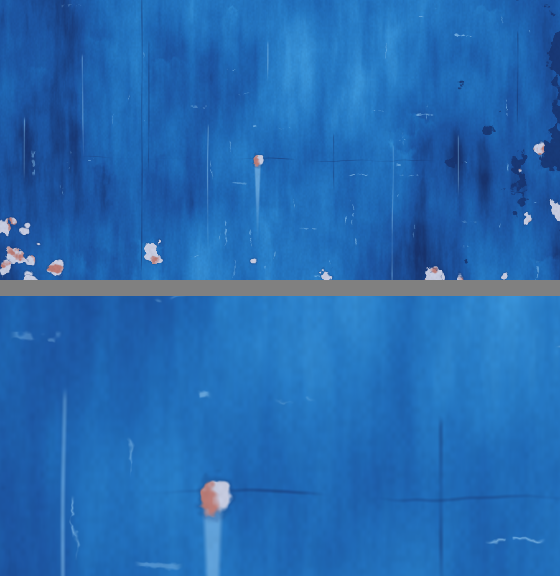
Top: the whole. Bottom: its middle third, enlarged.
Give the GLSL for this texture, as a Shadertoy shader.

```glsl
// Weathered blue painted board: brushed tones, drips, scratches, navy wear and chalky chips.

// Paint colours, dark to bright
const vec3 NAVY  = vec3(0.09, 0.20, 0.43);
const vec3 DEEP  = vec3(0.11, 0.33, 0.63);
const vec3 MID   = vec3(0.12, 0.41, 0.71);
const vec3 LIGHT = vec3(0.15, 0.48, 0.77);
const vec3 SKY   = vec3(0.22, 0.57, 0.84);
const vec3 PALE  = vec3(0.50, 0.72, 0.90);
const vec3 CHALK = vec3(0.77, 0.79, 0.87);
const vec3 ROSE  = vec3(0.72, 0.48, 0.46);

// Amounts and sizes, in canvas heights
const int   DRAGS = 26;
const int   LINES = 10;
const int   FLECKS = 60;
const int   CHIPS = 24;
const int   CORNER_CHIPS = 9;
const float EDGE = 0.003;
const vec2  SCUFF = vec2(0.92, 0.43);

float hash(vec2 p) {
    return fract(sin(dot(p, vec2(127.1, 311.7))) * 43758.5453);
}

float rnd(int i, float channel) {
    return hash(vec2(float(i) + 0.5, channel));
}

float noise(vec2 p) {
    vec2 i = floor(p), f = fract(p);
    f = f * f * (3.0 - 2.0 * f);
    return mix(mix(hash(i), hash(i + vec2(1, 0)), f.x),
               mix(hash(i + vec2(0, 1)), hash(i + vec2(1, 1)), f.x), f.y);
}

// Fractal noise with mean 0 and a spread of about 1
float fbm(vec2 p) {
    float sum = 0.0, amp = 4.0;
    for (int i = 0; i < 4; i++) {
        sum += amp * (noise(p) - 0.5);
        p = p * 2.03 + 17.3;
        amp *= 0.5;
    }
    return sum;
}

// 1 inside the given half width, fading over the edge
float band(float d, float halfWidth, float soft) {
    return 1.0 - smoothstep(halfWidth - soft, halfWidth + soft, abs(d));
}

vec3 paintRamp(float t) {
    vec3 col = mix(NAVY, DEEP, clamp((t + 2.3) / 1.2, 0.0, 1.0));
    col = mix(col, MID, clamp(t + 1.0, 0.0, 1.0));
    col = mix(col, LIGHT, clamp(t, 0.0, 1.0));
    return mix(col, SKY, clamp(t - 1.0, 0.0, 1.4));
}

// Cloudy, vertically brushed lightness
float brushedTone(vec2 p) {
    vec2 warped = p + 0.015 * vec2(fbm(p * 4.0), fbm(p * 4.0 + 19.0));
    float centre = exp(-pow(abs(p.x - 0.95) / 0.6, 2.0));
    float t = 1.3 * (centre - 0.53);
    t += 0.58 * fbm(warped * vec2(4.5, 2.8) + 3.0);
    t += 0.25 * fbm(p * vec2(22.0, 2.5) + 40.0);
    t += 0.10 * fbm(p * vec2(70.0, 12.0));

    // Dragged paint: ragged top edge, fading downwards
    float ragged = 0.010 * fbm(p * vec2(40.0, 22.0) + 7.0);
    for (int i = 0; i < DRAGS; i++) {
        vec2 q = p - vec2(2.0 * rnd(i, 1.0), rnd(i, 2.0) + 0.05);
        float halfWidth = 0.03 + 0.07 * rnd(i, 3.0);
        float reach = 0.05 + 0.22 * pow(rnd(i, 4.0), 2.0);
        float drop = ragged - q.y;
        float side = 1.0 - smoothstep(0.35 * halfWidth, halfWidth, abs(q.x + ragged));
        float m = smoothstep(-0.006, 0.014, drop) * exp(-max(drop, 0.0) / reach) * side;
        t += m * mix(-0.7, 1.1, rnd(i, 5.0));
    }
    return t;
}

void addLines(inout vec3 col, vec2 p) {
    // Long vertical drips and grooves; every third is dark
    for (int i = 0; i < LINES; i++) {
        float x = 2.0 * fract(0.254 + 0.2236 * float(i));
        float top = i == 0 ? 1.1 : 1.05 - 0.6 * rnd(i, 11.0);
        float bottom = i == 0 ? 0.0 : top - 0.15 - 0.4 * rnd(i, 12.0);
        float sway = 0.006 * (noise(vec2(p.y * 5.0, float(i))) - 0.5);
        float m = band(p.x - x - sway, 0.0022, 0.0022);
        m *= smoothstep(bottom, bottom + 0.08, p.y) * (1.0 - smoothstep(top - 0.02, top, p.y));
        m *= 0.25 + 0.75 * noise(vec2(p.y * 14.0, float(i) + 30.0));
        col = mix(col, i % 3 == 0 ? NAVY : PALE, 0.6 * m);
    }
    // Thin horizontal crease and the drip below the scuff
    float crease = band(p.y - SCUFF.y - 0.005 * fbm(vec2(p.x * 6.0, 2.0)), 0.0018, 0.002);
    crease *= band(p.x - SCUFF.x, 0.65, 0.1) * smoothstep(0.35, 0.8, noise(p * vec2(12.0, 1.0)));
    col = mix(col, NAVY, 0.5 * crease);
    float fall = SCUFF.y - p.y;
    float drip = band(p.x - SCUFF.x, 0.012 * exp(-5.0 * max(fall, 0.0)), 0.004);
    drip *= smoothstep(0.0, 0.02, fall) * (1.0 - smoothstep(0.08, 0.32, fall));
    col = mix(col, PALE, 0.65 * drip);
}

// Short broken marks, upright or level
void addFlecks(inout vec3 col, vec2 p) {
    float broken = smoothstep(0.35, 0.65, noise(p * vec2(110.0, 90.0)));
    float ragged = 0.003 * fbm(p * 35.0);
    for (int i = 0; i < FLECKS; i++) {
        vec2 q = p - vec2(2.0 * rnd(i, 21.0), rnd(i, 22.0));
        if (rnd(i, 23.0) < 0.45) q = q.yx;
        float size = 0.008 + 0.035 * pow(rnd(i, 24.0), 2.0);
        float thin = 0.001 + 0.004 * pow(rnd(i, 25.0), 3.0);
        float m = band(q.x + ragged, thin, 0.002) * band(q.y, size, 0.006);
        col = mix(col, PALE, m * broken * (0.3 + 0.6 * rnd(i, 26.0)));
    }
}

void addChips(inout vec3 col, vec2 p) {
    vec3 bare = mix(CHALK, ROSE, smoothstep(0.5, 1.5, fbm(p * 20.0 + 80.0)));
    float ragged = fbm(p * 28.0 + 5.0);
    for (int i = 0; i < CHIPS; i++) {
        float side = 2.0 * rnd(i, 31.0) - 1.0;
        vec2 c = vec2(1.0 + sign(side) * pow(abs(side), 0.6), 0.5 * pow(rnd(i, 32.0), 3.0));
        if (i < CORNER_CHIPS) c = vec2(0.15, 0.28) * vec2(rnd(i, 33.0), rnd(i, 34.0));
        float radius = 0.007 + 0.022 * rnd(i, 35.0);
        if (i == 0) { c = SCUFF; radius = 0.013; }
        vec2 q = (p - c) * vec2(1.0, 0.75 + 0.6 * rnd(i, 36.0));
        float d = length(q) - radius * (0.95 + 0.42 * ragged);
        col = mix(col, NAVY, 0.3 * (1.0 - smoothstep(0.0, 0.009, d)));
        col = mix(col, bare, 1.0 - smoothstep(-EDGE, EDGE, d));
    }
}

void mainImage(out vec4 fragColor, in vec2 fragCoord) {
    vec2 p = fragCoord / iResolution.xy * vec2(2.0, 1.0);
    vec3 col = paintRamp(brushedTone(p));

    // Navy wear gathering at the right side
    float wear = fbm(p * vec2(9.0, 7.0) + 60.0) + 0.3 * fbm(p * 30.0);
    wear += 2.6 * smoothstep(1.4, 1.95, p.x) - 3.2;
    col = mix(col, NAVY, 0.85 * smoothstep(0.0, 0.2, wear));

    addLines(col, p);
    addFlecks(col, p);
    addChips(col, p);

    // Fine surface grain
    col *= 1.0 + 0.05 * (noise(p * vec2(170.0, 130.0)) - 0.5);
    fragColor = vec4(col, 1.0);
}
```
